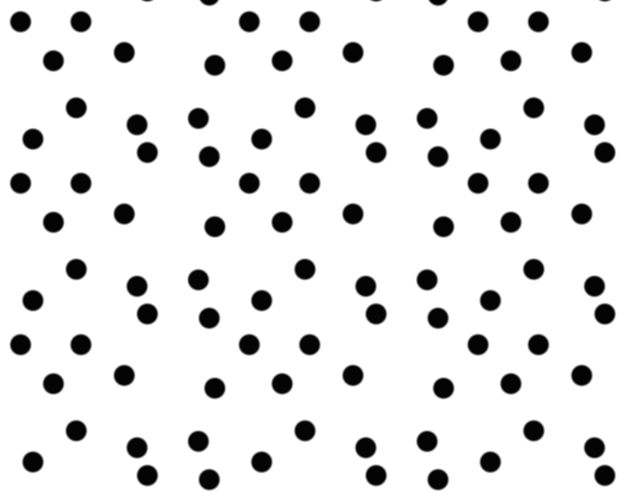
Write a WebGL 2 fragment shader that draws this pattern.

```glsl
#version 300 es
precision highp float;
// Scattered black polka dots on white: one irregular cluster of dots
// repeats on a rectangular grid. Each dot is a wrapped distance field, so
// dots cross tile borders seamlessly. Lengths are thousandths of the width.

uniform vec2 u_resolution;
out vec4 fragColor;

const vec3 PAPER = vec3(1.0);
const vec3 INK = vec3(0.015);
const vec2 TILE = vec2(357.4, 252.3);
const float DOT_RADIUS = 16.1;
const float EDGE_SOFTNESS = 2.7;

// Dot centres within one tile, measured from its top left corner
const int DOT_COUNT = 11;
const vec2 DOTS[DOT_COUNT] = vec2[DOT_COUNT](
    vec2(32.2, 34.0), vec2(126.5, 34.0), vec2(83.5, 95.0),
    vec2(194.2, 82.0), vec2(119.2, 168.5), vec2(51.5, 217.3),
    vec2(214.2, 195.0), vec2(230.3, 238.3), vec2(310.0, 185.0),
    vec2(327.0, 244.8), vec2(335.7, 102.0));

// Shortest offset from a centre to p on the repeating tile
vec2 wrapOffset(vec2 p, vec2 center, vec2 tile) {
    return (fract((p - center) / tile + 0.5) - 0.5) * tile;
}

// Signed distance to the nearest dot of the repeated cluster
float clusterDistance(vec2 p, vec2 tile, float radius) {
    float nearest = 1e5;
    for (int i = 0; i < DOT_COUNT; i++) {
        nearest = min(nearest, length(wrapOffset(p, DOTS[i], tile)));
    }
    return nearest - radius;
}

// Soft coverage of a shape, at least one pixel wide at its edge
float coverage(float distance, float softness) {
    return 1.0 - smoothstep(-softness, softness, distance);
}

void main() {
    float unitsPerPixel = 1000.0 / u_resolution.x;

    // Measure downward from the top left corner
    vec2 fromTop = vec2(gl_FragCoord.x, u_resolution.y - gl_FragCoord.y);
    vec2 p = fromTop * unitsPerPixel;

    float d = clusterDistance(p, TILE, DOT_RADIUS);
    float ink = coverage(d, max(EDGE_SOFTNESS, 0.75 * unitsPerPixel));
    fragColor = vec4(mix(PAPER, INK, ink), 1.0);
}
```
